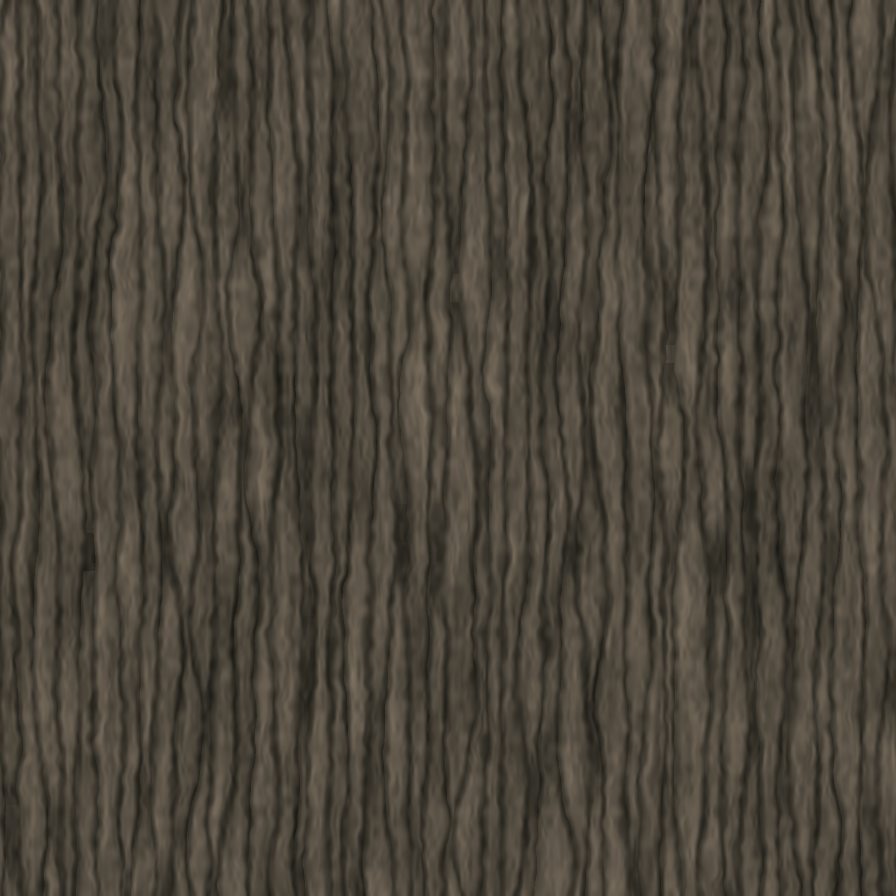
A Shadertoy shader for this texture:

```glsl
// Weathered wood grain: upright, wavering ridges split by dark grooves.
// Ridges are weighted cells along x whose centres and weights drift with y,
// so they pinch out and join; stretched noise adds fibres and flecks.

#define RIDGES 46.0        // ridges across the canvas
#define WANDER 0.65        // sideways drift of ridge centres
#define PINCH 0.95         // how strongly ridges swell and vanish
#define GROOVE_WIDTH 0.72  // softness of the groove flanks
#define GROOVE_DEPTH 0.43
#define FIBRE_GAIN 0.46
#define FLECK_GAIN 0.25
#define PATCH_GAIN 0.30
#define MEAN_TONE 0.49
#define DARK_WOOD vec3(0.130, 0.124, 0.100)
#define LIGHT_WOOD vec3(0.470, 0.425, 0.365)

// Integer hash of a lattice point, 0 to 1
float hash(ivec2 cell) {
    uint h = uint(cell.x) * 1597334677u ^ uint(cell.y) * 3812015801u;
    h = (h ^ (h >> 16)) * 2246822519u;
    h = (h ^ (h >> 13)) * 3266489917u;
    return float((h ^ (h >> 16)) >> 8) / 16777216.0;
}

// Smooth value noise
float noise(vec2 p) {
    ivec2 i = ivec2(floor(p));
    vec2 f = fract(p);
    f = f * f * (3.0 - 2.0 * f);
    float low = mix(hash(i), hash(i + ivec2(1, 0)), f.x);
    float high = mix(hash(i + ivec2(0, 1)), hash(i + ivec2(1, 1)), f.x);
    return mix(low, high, f.y);
}

// Noise along y that belongs to one ridge
float ridgeNoise(int id, float y, int channel) {
    int i = int(floor(y));
    float f = fract(y);
    int column = id * 8 + channel;
    return mix(hash(ivec2(column, i)), hash(ivec2(column, i + 1)),
               f * f * (3.0 - 2.0 * f));
}

// x: distance to the groove, y: offset from the ridge centre, z: ridge tone
vec3 ridgeField(float x, float y) {
    int base = int(floor(x));
    float nearest = 9.0, second = 9.0, side = 0.0;
    int owner = base;
    for (int k = -2; k <= 2; k++) {
        int id = base + k;
        float phase = 7.0 * hash(ivec2(id, 913));
        float drift = ridgeNoise(id, y * 7.0 + phase, 0) - 0.5;
        float weight = ridgeNoise(id, y * 8.0 + phase, 1) - 0.5;
        float offset = x - float(id) - 0.5 - WANDER * drift;
        float d = abs(offset) + PINCH * weight;
        if (d < nearest) {
            second = nearest;
            nearest = d;
            side = offset;
            owner = id;
        } else {
            second = min(second, d);
        }
    }
    return vec3(second - nearest, side, ridgeNoise(owner, y * 9.0, 2));
}

// Brightness of the wood, 0 to 1
float woodTone(vec2 p) {
    // Shared bend plus small ragged waver
    float bend = 0.010 * (noise(p * vec2(9.0, 5.0)) - 0.5);
    float waver = 0.006 * (noise(p * vec2(60.0, 24.0) + 31.0) - 0.5)
                + 0.003 * (noise(p * vec2(110.0, 75.0) + 57.0) - 0.5);
    vec2 q = vec2(p.x + bend + waver, p.y);

    // Ridges and grooves
    vec3 ridge = ridgeField(q.x * RIDGES, q.y);
    float body = smoothstep(0.0, GROOVE_WIDTH, ridge.x);
    float tone = MEAN_TONE + GROOVE_DEPTH * (body - 0.66) - 0.10 * ridge.y;

    // Long fibres, fine flecks and broad patches
    float fibre = 0.6 * noise(q * vec2(115.0, 13.0) + 11.0)
                + 0.4 * noise(q * vec2(215.0, 32.0) + 73.0);
    float fleck = noise(q * vec2(260.0, 85.0) + 139.0);
    float patchTone = 0.6 * ridge.z + 0.4 * noise(p * vec2(13.0, 5.0) + 201.0);
    tone += FIBRE_GAIN * (fibre - 0.5) * (0.6 + 0.5 * body);
    tone += FLECK_GAIN * (fleck - 0.5);
    tone += PATCH_GAIN * (patchTone - 0.5);
    return tone;
}

void mainImage(out vec4 fragColor, in vec2 fragCoord) {
    // Two samples across the grain smooth the edges
    float tone = 0.0;
    for (int s = 0; s < 2; s++) {
        vec2 shift = vec2(float(s) * 0.5 - 0.25, 0.0);
        tone += 0.5 * woodTone((fragCoord + shift) / iResolution.y);
    }
    vec3 wood = mix(DARK_WOOD, LIGHT_WOOD, clamp(tone, -0.08, 1.15));
    fragColor = vec4(wood, 1.0);
}
```
